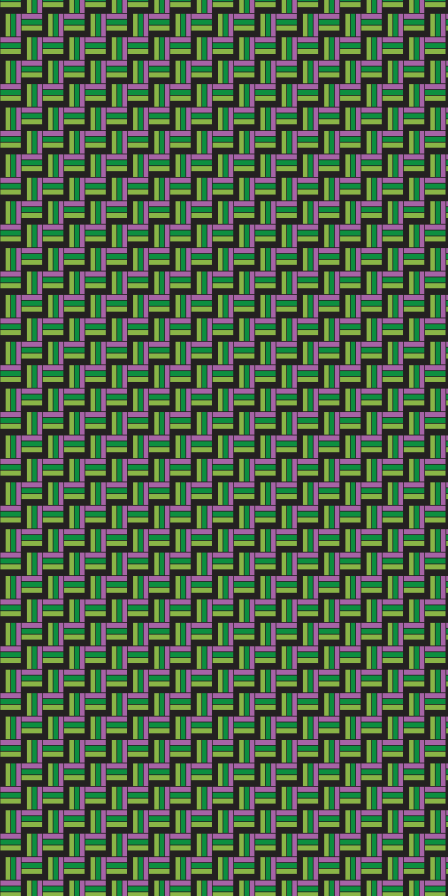
A WebGL 2 fragment shader for this pattern:

```glsl
#version 300 es
precision highp float;
// Rail-fence patchwork: a checkerboard of blocks, each cut into four stripes.
// Blocks alternate between lying and standing, so like stripes join into rising
// stairs. Thin dark seams outline each stripe; a sample grid smooths the edges.

uniform vec2 u_resolution;
out vec4 fragColor;

const vec3 BLACK  = vec3(0.14, 0.13, 0.13);
const vec3 LIME   = vec3(0.54, 0.71, 0.28);
const vec3 GREEN  = vec3(0.05, 0.56, 0.25);
const vec3 PURPLE = vec3(0.65, 0.39, 0.65);

const vec2 BLOCKS = vec2(21.1, 38.25);  // blocks across and down
const float TOP_OFFSET = 0.573;         // part of a block cut off at the top
const float STRIPES = 4.0;              // stripes in a block
const float SEAM = 0.07;                // half seam width, in stripes
const int SAMPLES = 5;                  // samples per pixel side

// Stripe colour by its index, counted from the dark side of the block
vec3 stripeColour(float index) {
  if (index < 1.0) return BLACK;
  if (index < 2.0) return LIME;
  if (index < 3.0) return GREEN;
  return PURPLE;
}

// Distance from x to the nearest whole number
float gridDistance(float x) {
  return abs(x - round(x));
}

// Seam coverage around a stripe; p.x runs across the stripes, p.y along them
float seamMask(vec2 p, float halfWidth, float softness) {
  float side = gridDistance(p.x * STRIPES);
  float end = gridDistance(p.y) * STRIPES;
  return 1.0 - smoothstep(halfWidth - softness, halfWidth + softness, min(side, end));
}

// Patchwork colour at a position measured in blocks
vec3 patchwork(vec2 pos, float softness) {
  vec2 cell = floor(pos);
  vec2 local = pos - cell;
  bool lying = mod(cell.x + cell.y, 2.0) < 0.5;
  vec2 p = lying ? local.yx : local;
  vec3 colour = stripeColour(floor(p.x * STRIPES));
  return mix(colour, BLACK, seamMask(p, SEAM, softness));
}

void main() {
  vec2 blocksPerPixel = BLOCKS / u_resolution;
  float sampleStep = 1.0 / float(SAMPLES);
  float softness = 0.5 * STRIPES * sampleStep * max(blocksPerPixel.x, blocksPerPixel.y);
  vec2 origin = vec2(0.0, TOP_OFFSET - BLOCKS.y);

  // Average a regular grid of samples over the pixel
  vec3 sum = vec3(0.0);
  for (int j = 0; j < SAMPLES; j++) {
    for (int i = 0; i < SAMPLES; i++) {
      vec2 jitter = (vec2(i, j) + 0.5) * sampleStep - 0.5;
      sum += patchwork((gl_FragCoord.xy + jitter) * blocksPerPixel + origin, softness);
    }
  }
  fragColor = vec4(sum * sampleStep * sampleStep, 1.0);
}
```
